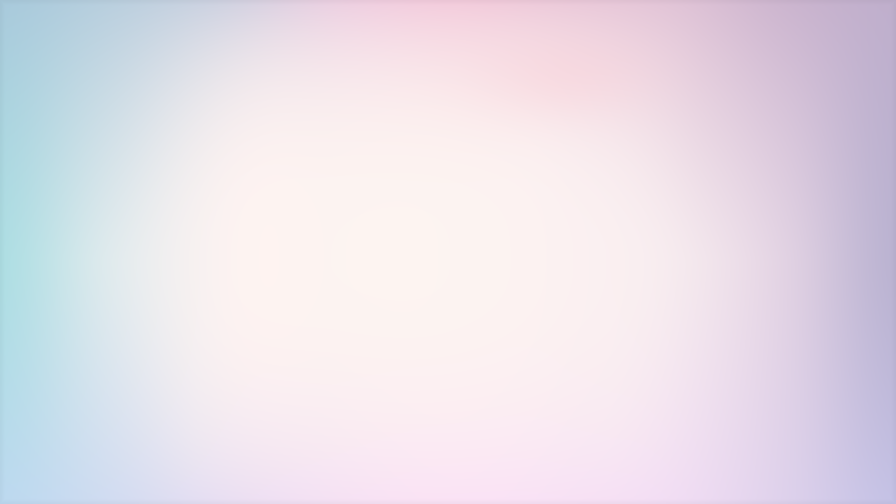
This background is drawn by a Shadertoy shader. Its source:

```glsl
// Smooth cubic ramp through nine evenly spaced colours
vec3 ramp(vec3 stops[9], float x) {
    float p = clamp(x, 0.0, 1.0) * 8.0;
    int i = min(int(p), 7);
    float f = p - float(i);
    vec3 a = stops[max(i - 1, 0)], b = stops[i];
    vec3 c = stops[i + 1], d = stops[min(i + 2, 8)];
    return b + 0.5 * f * (c - a + f * (2.0 * a - 5.0 * b + 4.0 * c - d
             + f * (3.0 * (b - c) + d - a)));
}

void mainImage(out vec4 fragColor, in vec2 fragCoord) {
    vec2 uv = fragCoord / iResolution.xy;

    // Horizontal ramps: blue to rose to mauve, teal to cream, sky to orchid
    vec3 top = ramp(vec3[9](
        vec3(0.66, 0.79, 0.86), vec3(0.725, 0.81, 0.87), vec3(0.81, 0.82, 0.88),
        vec3(0.92, 0.81, 0.88), vec3(0.95, 0.795, 0.86), vec3(0.92, 0.785, 0.85),
        vec3(0.88, 0.765, 0.84), vec3(0.80, 0.71, 0.81), vec3(0.75, 0.685, 0.80)), uv.x);
    vec3 middle = ramp(vec3[9](
        vec3(0.68, 0.87, 0.89), vec3(0.88, 0.92, 0.93), vec3(0.985, 0.95, 0.945),
        vec3(0.99, 0.955, 0.945), vec3(0.99, 0.955, 0.945), vec3(0.985, 0.945, 0.945),
        vec3(0.965, 0.92, 0.935), vec3(0.885, 0.825, 0.89), vec3(0.73, 0.70, 0.82)), uv.x);
    vec3 bottom = ramp(vec3[9](
        vec3(0.74, 0.85, 0.94), vec3(0.82, 0.86, 0.945), vec3(0.91, 0.87, 0.95),
        vec3(0.96, 0.88, 0.955), vec3(0.98, 0.885, 0.96), vec3(0.97, 0.88, 0.96),
        vec3(0.945, 0.865, 0.955), vec3(0.87, 0.82, 0.925), vec3(0.77, 0.76, 0.90)), uv.x);

    // The pale core reaches far up and down at the centre, less at the sides
    float falloff = 3.2 - 1.9 * smoothstep(0.12, 0.35, abs(uv.x - 0.45));
    float rise = max((uv.y - 0.48) / 0.52, 0.0);
    float drop = max((0.48 - uv.y) / 0.48, 0.0);
    vec3 color = mix(middle, top, pow(rise, falloff));
    color = mix(color, bottom, pow(drop, min(falloff, 2.3)));

    // Rose glow at the upper right
    vec2 glow = (uv - vec2(0.63, 0.85)) / vec2(0.10, 0.09);
    color = mix(color, vec3(0.98, 0.81, 0.84), 0.4 * exp(-dot(glow, glow)));

    // Faint shade along the border
    vec2 inset = min(uv, 1.0 - uv) * iResolution.xy / iResolution.y;
    color *= 0.97 + 0.03 * smoothstep(0.0, 0.012, min(inset.x, inset.y));

    fragColor = vec4(color, 1.0);
}
```
